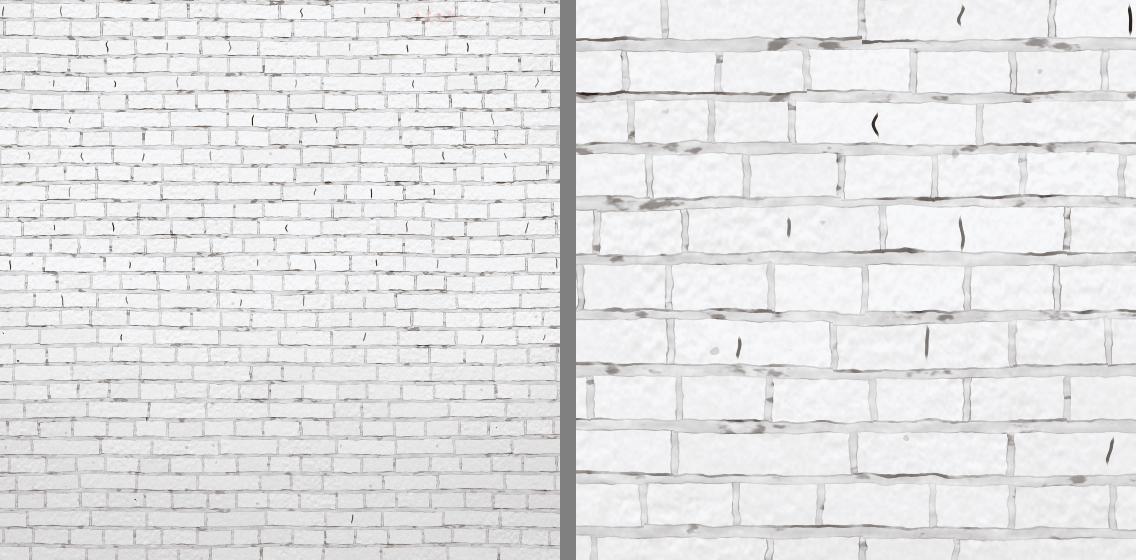
Left, the full canvas; right, a detail of the centre.
A Shadertoy shader for this texture:

```glsl
float hash(vec2 p) {
    vec3 q = fract(p.xyx * 0.1031);
    q += dot(q, q.yzx + 33.33);
    return fract((q.x + q.y) * q.z);
}

float noise(vec2 p) {
    vec2 i = floor(p), f = fract(p);
    f *= f * (3.0 - 2.0 * f);
    return mix(mix(hash(i), hash(i + vec2(1, 0)), f.x),
               mix(hash(i + vec2(0, 1)), hash(i + 1.0), f.x), f.y);
}

float fbm(vec2 p) {
    float sum = 0.0, amp = 0.533;
    for (int i = 0; i < 4; i++) {
        sum += amp * noise(p);
        p = mat2(1.6, 1.2, -1.2, 1.6) * p + 17.3;
        amp *= 0.5;
    }
    return sum;
}

// Irregular position of a vertical joint, in brick lengths
float jointAt(float i, float row) {
    return i + 0.2 * (hash(vec2(i + 11.0, row + 3.0)) - 0.5);
}

// Soft stroke around the zero level of d
float stroke(float d, float width, float px) {
    return 1.0 - smoothstep(max(width - 0.6 * px, 0.0), width + 0.6 * px, abs(d));
}

void mainImage(out vec4 fragColor, in vec2 fragCoord) {
    vec2 uv = fragCoord / iResolution.xy;
    float px = 30.86 / iResolution.y;

    // Wall space: one unit per course, with slightly wavy beds
    vec2 wall = uv * 30.86 + vec2(0.0, 0.21);
    wall.y += 0.16 * (noise(uv * vec2(6.0, 9.0)) - 0.5);

    // Courses alternate between long stretchers and short headers
    float row = floor(wall.y);
    bool stretcher = mod(row, 2.0) < 0.5;
    float brickLength = stretcher ? 3.3 : 1.77;
    float along = wall.x / brickLength + hash(vec2(row, 7.0)) + 1.0;
    float id = floor(along);
    id += step(jointAt(id + 1.0, row), along) - step(along, jointAt(id, row));
    vec2 ends = vec2(jointAt(id, row), jointAt(id + 1.0, row));
    float seed = hash(vec2(id, row) + 40.0);

    // A few stretchers are replaced by two headers
    bool split = stretcher && seed < 0.1;
    if (split) {
        float middle = 0.5 * (ends.x + ends.y);
        if (along < middle) ends.y = middle; else ends.x = middle;
    }

    // Brick outline, each one slightly tilted and shifted, with rough edges
    vec2 halfSize = vec2(0.5 * (ends.y - ends.x) * brickLength - 0.07, 0.39);
    vec2 p = vec2((along - 0.5 * (ends.x + ends.y)) * brickLength, fract(wall.y) - 0.5);
    vec2 crackPoint = p;
    p.y += 0.04 * p.x * (seed - 0.5) + 0.07 * (hash(vec2(id, row) + 17.0) - 0.5);
    p += 0.11 * (vec2(fbm(wall * 4.0), fbm(wall * vec2(2.5, 4.0) + 20.0)) - 0.5);
    vec2 gap = abs(p) - halfSize;
    float mortar = smoothstep(-0.6 * px, 0.6 * px, max(gap.x, gap.y));

    // Paint: brighter towards the top, faintly embossed and grainy
    float tone = mix(0.89, 0.955, smoothstep(0.05, 0.55, uv.y));
    tone -= 0.025 * smoothstep(0.4, 0.75, length(uv - vec2(0.5, 0.6)));
    tone += 0.02 * (seed - 0.5) + 0.025 * (noise(wall * 15.0) - 0.5);
    float lumps = smoothstep(0.35, 0.7, fbm(wall * vec2(0.5, 0.8) + 110.0));
    tone += mix(0.04, 0.12, lumps) * (fbm(wall * 5.0) - fbm(wall * 5.0 + vec2(-0.1, 0.5)));
    tone -= mortar * (0.025 + 0.1 * noise(wall * vec2(2.5, 9.0)));

    // Joint shadows, broken up and stronger high on the wall
    float wear = smoothstep(0.38, 0.7, fbm(wall * vec2(0.9, 1.6) + 9.0));
    float sideWear = smoothstep(0.4, 0.75, fbm(wall * 1.1 + 70.0));
    float broken = smoothstep(0.25, 0.6, fbm(wall * vec2(2.2, 4.0) + 150.0));
    float grime = smoothstep(0.64, 0.78, fbm(wall * vec2(2.0, 4.0) + 50.0));
    float shade = stroke(p.y + halfSize.y + 0.02, 0.012 + 0.018 * wear, px)
                * (0.1 + 0.36 * wear * broken);
    shade += stroke(p.y - halfSize.y - 0.01, 0.01, px) * (0.05 + 0.17 * sideWear * broken);
    shade += stroke(gap.x - 0.01, 0.012, px) * step(gap.y, 0.0) * (0.06 + 0.2 * sideWear * broken);
    shade += 0.3 * grime * mortar;
    tone -= shade * mix(0.6, 1.0, smoothstep(0.1, 0.6, uv.y));

    // Dark upright cracks near the middle of stretchers
    float chance = 0.65 * smoothstep(0.25, 0.5, uv.y) + 0.04;
    if (stretcher && !split && hash(vec2(id, row) + 90.0) < chance) {
        float reach = mix(0.2, 0.42, hash(vec2(id, row) + 130.0));
        float y = crackPoint.y + 0.15 * (seed - 0.5);
        float lean = 0.3 * (hash(vec2(id, row) + 210.0) - 0.5);
        float bend = 0.13 * noise(vec2(y * 4.0 + seed * 50.0, row)) + lean * y;
        float taper = 1.0 - smoothstep(0.5 * reach, reach, abs(y));
        float depth = mix(0.3, 0.8, hash(vec2(id, row) + 170.0));
        tone -= depth * taper * stroke(crackPoint.x + bend + 0.4 * (seed - 0.5), 0.03 * taper, px);
    }

    // Scattered pits, very few of them deep
    vec2 cell = floor(wall * 1.3);
    vec2 centre = 0.25 + 0.5 * vec2(hash(cell + 5.0), hash(cell + 25.0));
    float pit = length(fract(wall * 1.3) - centre) + 0.2 * (noise(wall * 9.0) - 0.5);
    float rarity = hash(cell + 61.0);
    tone -= (rarity > 0.997 ? 0.6 : 0.12) * step(0.95, rarity)
          * (1.0 - smoothstep(0.06 - px, 0.06 + px, pit));

    // Cool whites, warm shadows, and a faint rust smear
    tone = clamp(tone, 0.1, 0.97);
    vec3 colour = tone + (0.94 - tone) * vec3(0.0, -0.06, -0.11) + vec3(0.0, 0.0, 0.006);
    vec2 smear = (uv - vec2(0.77, 0.97)) / vec2(0.05, 0.01);
    float rust = exp(-dot(smear, smear)) * smoothstep(0.5, 0.72, fbm(wall * 5.0 + 33.0));
    colour = mix(colour, vec3(0.75, 0.45, 0.38), 0.5 * rust);
    fragColor = vec4(colour, 1.0);
}
```
